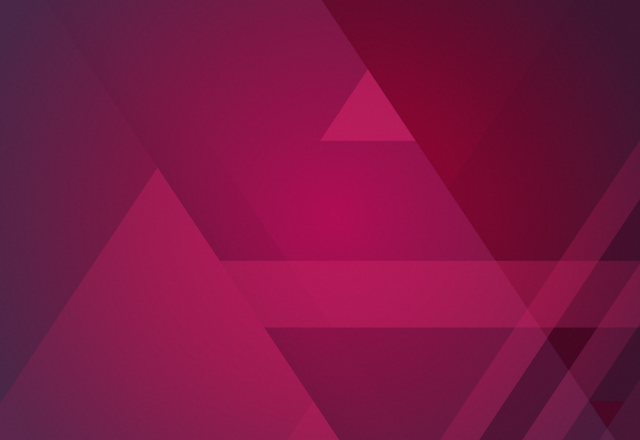
A WebGL 2 fragment shader for this background:

```glsl
#version 300 es
precision highp float;
// Crimson backdrop of overlapping translucent triangles and slanted bands.
// A radial colour ramp lights two base panels; every shape is an intersection
// of half-planes along three directions: falling, rising and horizontal.
uniform vec2 u_resolution;
out vec4 fragColor;

const float SLANT = 0.667;                  // horizontal run per unit of height
const vec2 GLOW_CENTER = vec2(0.76, 0.51);
const vec3 HIGHLIGHT = vec3(0.78, 0.13, 0.38);
const vec3 SHADOW = vec3(0.22, 0.03, 0.14);

// Antialiased step: 1 where v is above edge
float above(float edge, float v, float px) {
  return smoothstep(-px, px, v - edge);
}

// Antialiased interval
float between(float lo, float hi, float v, float px) {
  return above(lo, v, px) * above(-hi, -v, px);
}

// Three colours blended along a distance, with stops at 'stops'
vec3 ramp(vec3 core, vec3 mid, vec3 rim, vec3 stops, float d) {
  vec3 inner = mix(core, mid, clamp((d - stops.x) / (stops.y - stops.x), 0.0, 1.0));
  return mix(inner, rim, clamp((d - stops.y) / (stops.z - stops.y), 0.0, 1.0));
}

// Translucent layers
vec3 lighten(vec3 base, float mask, float alpha) {
  return mix(base, HIGHLIGHT, mask * alpha);
}
vec3 darken(vec3 base, float mask, float alpha) {
  return mix(base, SHADOW, mask * alpha);
}

// Soft shadow cast to the right of an edge
float castShadow(float edge, float v, float width, float px) {
  return above(edge, v, px) * exp(-max(v - edge, 0.0) / width);
}

vec2 hashGradient(vec2 cell) {
  float h = fract(sin(dot(cell, vec2(127.1, 311.7))) * 4375.85);
  return vec2(cos(6.2832 * h), sin(6.2832 * h));
}

float gradientNoise(vec2 p) {
  vec2 i = floor(p), f = fract(p);
  vec2 w = f * f * (3.0 - 2.0 * f);
  vec2 e = vec2(1.0, 0.0);
  float low = mix(dot(hashGradient(i), f),
                  dot(hashGradient(i + e.xy), f - e.xy), w.x);
  float high = mix(dot(hashGradient(i + e.yx), f - e.yx),
                   dot(hashGradient(i + e.xx), f - e.xx), w.x);
  return mix(low, high, w.y);
}

void main() {
  vec2 p = gl_FragCoord.xy / u_resolution.y;
  float px = 0.8 / u_resolution.y;
  float fall = p.x - SLANT * (1.0 - p.y);   // constant on falling lines
  float rise = p.x - SLANT * p.y;           // constant on rising lines
  float d = distance(p, GLOW_CENTER);
  float glow = mix(0.5, 0.15, smoothstep(0.15, 0.9, d));

  // Half-planes shared by several shapes
  float rightOfA = above(0.104, fall, px);
  float rightOfB = above(0.731, fall, px);
  float rightOfC = above(0.258, fall, px);
  float belowBand = above(-0.2557, -p.y, px);

  // Base panels
  vec3 leftPanel = ramp(vec3(0.69, 0.05, 0.33), vec3(0.49, 0.09, 0.27),
                        vec3(0.29, 0.15, 0.28), vec3(0.0, 0.45, 0.85), d);
  vec3 rightPanel = ramp(vec3(0.58, 0.02, 0.20), vec3(0.41, 0.04, 0.18),
                         vec3(0.25, 0.09, 0.20), vec3(0.2, 0.47, 0.75), d);
  vec3 color = mix(leftPanel, rightPanel, rightOfB);

  // Faint panels and soft shadows
  float lower = smoothstep(0.85, 0.4, p.y);
  color = darken(color, rightOfA * (1.0 - rightOfC) * lower, 0.08);
  color = darken(color, rightOfC * belowBand, 0.10);
  color = darken(color, castShadow(0.104, fall, 0.05, px), 0.08);
  color = darken(color, castShadow(0.731, fall, 0.04, px), 0.07);
  color = darken(color, rightOfB * castShadow(0.637, rise, 0.2, px), 0.10);

  // Dark gaps between the rising bands
  color = darken(color, between(1.089, 1.187, rise, px), 0.38);
  color = darken(color, between(1.278, 1.362, rise, px), 0.20);
  color = mix(color, vec3(0.28, 0.02, 0.13), rightOfB * belowBand
              * between(1.089, 1.187, rise, px) * 0.8);
  color = mix(color, vec3(0.30, 0.02, 0.14), rightOfB * above(-0.089, -p.y, px)
              * between(1.278, 1.362, rise, px) * 0.8);

  // Light triangles
  color = lighten(color, above(-0.055, rise, px) * (1.0 - rightOfA), glow);
  color = lighten(color, above(0.653, rise, px) * (1.0 - rightOfA), glow * 0.6);
  color = lighten(color, above(0.274, rise, px) * above(0.68, p.y, px)
                  * (1.0 - rightOfB), glow * 1.35);

  // Horizontal band, then the rising bands and the corner
  color = lighten(color, between(0.2557, 0.407, p.y, px) * rightOfA, glow);
  color = lighten(color, between(1.0, 1.089, rise, px), glow * 0.85);
  color = lighten(color, between(1.187, 1.278, rise, px), glow * 0.85);
  color = lighten(color, above(1.362, rise, px), glow * 0.5);

  // Fine grain
  color += 0.008 * gradientNoise(p * 150.0);
  fragColor = vec4(color, 1.0);
}
```
